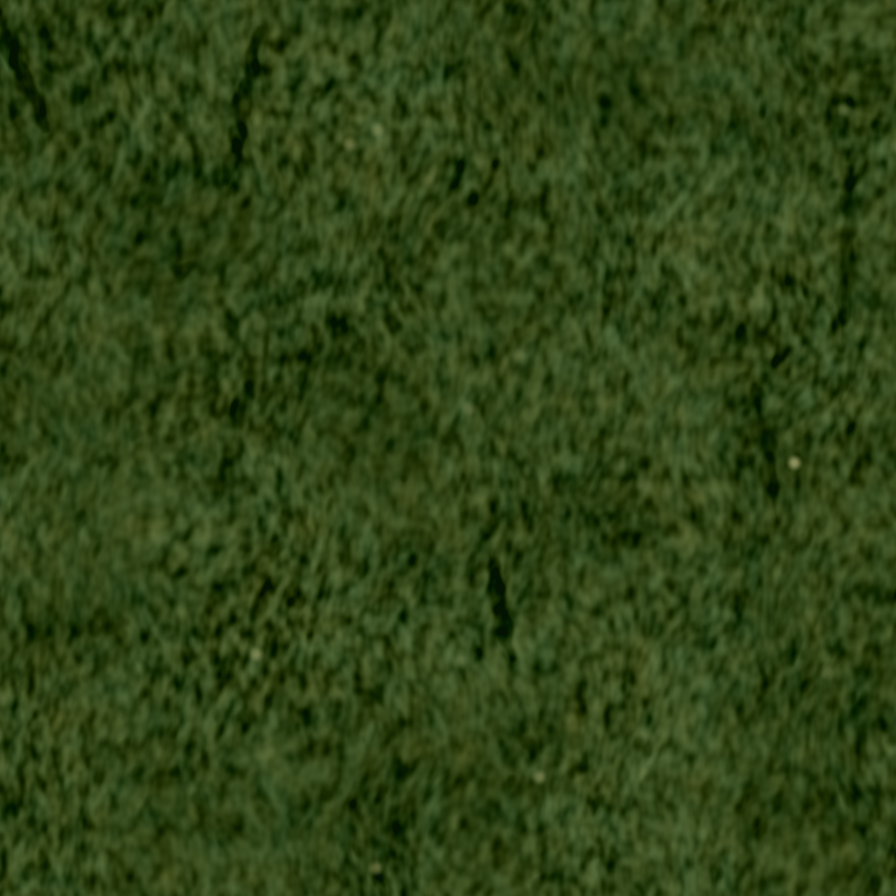
This texture is drawn by a WebGL 2 fragment shader. Its source:

```glsl
#version 300 es
precision highp float;
// Short mown turf seen from above: soft upright tufts made of sheared gradient
// noise, tinted from deep green to pale olive, with a few long dark furrows,
// small shadow pits, faint pale blades and cream specks from hashed loops.
uniform vec2 u_resolution;
out vec4 fragColor;

float hash(vec2 p) {
    return fract(sin(dot(p, vec2(127.1, 311.7))) * 43758.5453);
}

vec2 hash2(vec2 p) {
    return vec2(hash(p), hash(p + 47.3));
}

float cornerSlope(vec2 cell, vec2 offset) {
    float angle = 6.28318 * hash(cell);
    return dot(vec2(cos(angle), sin(angle)), offset);
}

// Gradient noise, roughly -0.7 to 0.7
float noise(vec2 p) {
    vec2 i = floor(p), f = fract(p);
    vec2 w = f * f * f * (f * (f * 6.0 - 15.0) + 10.0);
    vec2 e = vec2(1.0, 0.0);
    float low = mix(cornerSlope(i, f), cornerSlope(i + e.xy, f - e.xy), w.x);
    float high = mix(cornerSlope(i + e.yx, f - e.yx), cornerSlope(i + e.xx, f - e.xx), w.x);
    return mix(low, high, w.y);
}

// Noise stretched along a leaning upright direction
float blades(vec2 p, float lean, vec2 density) {
    return noise(vec2(p.x - lean * p.y, p.y) * density + density.yx);
}

// x: distance to a segment, y: position along it from 0 to 1
vec2 segment(vec2 p, vec2 a, vec2 b) {
    vec2 ab = b - a;
    float t = clamp(dot(p - a, ab) / dot(ab, ab), 0.0, 1.0);
    return vec2(length(p - a - ab * t), t);
}

// Long, tapering dark gaps between tufts
float furrows(vec2 p, float rag) {
    float shade = 0.0;
    for (int i = 0; i < 9; i++) {
        vec2 id = vec2(float(i), 5.0);
        vec2 start = hash2(id);
        vec2 reach = vec2(0.13 * (hash(id + 9.0) - 0.5), 0.10 + 0.12 * hash(id + 21.0));
        vec2 s = segment(p, start, start + reach);
        float width = 0.001 + 0.008 * sin(3.14159 * s.y);
        float depth = 0.4 + 0.6 * hash(id + 33.0);
        float gap = 1.0 - smoothstep(-0.004, 0.006, s.x - width + 0.011 * rag);
        shade = max(shade, depth * gap);
    }
    return shade;
}

// Thin, faint, lighter blades lying over the turf
float paleBlades(vec2 p) {
    float light = 0.0;
    for (int i = 0; i < 14; i++) {
        vec2 id = vec2(float(i), 71.0);
        vec2 start = hash2(id);
        vec2 reach = vec2(0.07 * (hash(id + 3.0) - 0.4), 0.02 + 0.05 * hash(id + 8.0));
        vec2 s = segment(p, start, start + reach);
        light = max(light, (1.0 - smoothstep(0.001, 0.006, s.x)) * sin(3.14159 * s.y));
    }
    return light;
}

// Small soft bright dots, most of them dim
float specks(vec2 p) {
    float light = 0.0;
    for (int i = 0; i < 18; i++) {
        vec2 id = vec2(float(i), 113.0);
        float strength = 0.25 + 0.75 * pow(hash(id + 6.0), 3.0);
        float d = length(p - hash2(id));
        light = max(light, strength * (1.0 - smoothstep(0.001, 0.011, d)));
    }
    return light;
}

void main() {
    vec2 p = gl_FragCoord.xy / u_resolution.y;

    // Bend the growth direction slowly across the turf
    vec2 q = p + vec2(0.018 * noise(p * 6.0 + 3.7), 0.006 * noise(p * 9.0 + 31.0));

    // Layered tufts, fine blades and broad clumps
    float tufts = 0.145 * blades(q, 0.25, vec2(60.0, 34.0))
                + 0.115 * blades(q, -0.15, vec2(76.0, 46.0));
    float fine = 0.105 * blades(q, 0.08, vec2(116.0, 74.0));
    float clumps = 0.075 * noise(p * 6.0 + 12.0) + 0.06 * noise(p * 15.0 + 80.0);
    float tone = (tufts + fine) * (1.0 + 0.7 * noise(p * 5.0 + 55.0)) + clumps;
    tone += 0.011 - 1.2 * tone * tone;

    // Shadow pits, furrows and light strands
    tone -= 0.08 * smoothstep(0.22, 0.55, blades(q, 0.1, vec2(48.0, 32.0)) - 1.5 * clumps);
    tone -= 0.16 * furrows(p, noise(q * vec2(60.0, 40.0)));
    tone += 0.05 * paleBlades(q);

    // Green ramp with slight warm and cool drift
    vec3 color = vec3(0.18, 0.26, 0.08) + tone * vec3(1.0, 1.0, 0.9);
    float warmth = noise(q * vec2(40.0, 28.0) + 9.0) + 0.5 * noise(p * 8.0 + 140.0);
    color += vec3(0.035, 0.0, -0.02) * warmth;
    color = max(color, vec3(0.01, 0.07, 0.005));

    color = mix(color, vec3(0.62, 0.62, 0.42), 0.85 * specks(p));
    fragColor = vec4(color, 1.0);
}
```
